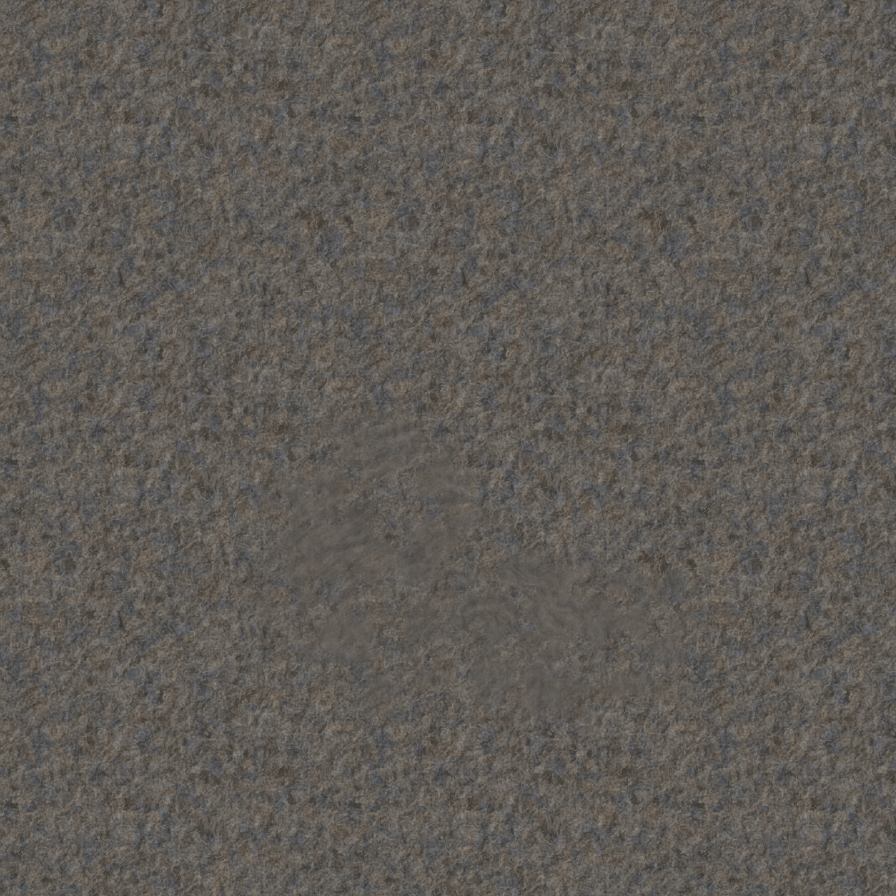
This texture is drawn by a WebGL 2 fragment shader. Its source:

```glsl
#version 300 es
precision highp float;
precision highp int;
// Weathered grey-brown stone with slate-blue stains, dark pits and pale veins.
// Wrapped gradient noise makes a square tile that repeats across the canvas;
// one irregular worn area, smeared in arcs, interrupts the repetition.

#define REPEATS 2.61
#define WARP 0.040
#define MOTTLE 0.25
#define GRAIN 0.13
#define RELIEF 0.32
#define BLUE_STAIN 0.46
#define BROWN_STAIN 0.42
#define PIT_DEPTH 0.52
#define VEIN_STRENGTH 0.40
#define WEAR 0.72

uniform vec2 u_resolution;
out vec4 fragColor;

const float TAU = 6.2831853;
const vec3 STONE = vec3(0.385, 0.367, 0.345);
const vec3 SLATE = vec3(0.290, 0.315, 0.355);
const vec3 EARTH = vec3(0.400, 0.345, 0.290);
const vec3 PIT   = vec3(0.200, 0.182, 0.152);
const vec3 PALE  = vec3(0.590, 0.555, 0.495);
const vec3 WORN  = vec3(0.370, 0.350, 0.328);

// Integer hash of a lattice cell, giving 0..1.
float hash(vec2 cell, int seed) {
  uvec2 c = uvec2(ivec2(cell));
  uint h = c.x * 1597334677u ^ c.y * 3812015801u ^ uint(seed) * 2654435769u;
  h = (h ^ (h >> 16)) * 2246822519u;
  h = (h ^ (h >> 13)) * 3266489917u;
  return float((h ^ (h >> 16)) >> 8) / 16777216.0;
}

// Height of the sloped plane that belongs to one lattice corner.
float corner(vec2 cell, vec2 freq, vec2 offset, int seed) {
  float angle = TAU * hash(mod(cell, freq), seed);
  return dot(vec2(cos(angle), sin(angle)), offset);
}

// Gradient noise around 0.5 that wraps after one unit of p; freq is whole.
float noise(vec2 p, vec2 freq, int seed) {
  p *= freq;
  vec2 c = floor(p), f = p - c, e = vec2(1.0, 0.0);
  vec2 s = f * f * f * (f * (f * 6.0 - 15.0) + 10.0);
  float low = mix(corner(c, freq, f, seed), corner(c + e, freq, f - e, seed), s.x);
  float high = mix(corner(c + e.yx, freq, f - e.yx, seed),
                   corner(c + 1.0, freq, f - 1.0, seed), s.x);
  return 0.5 + 0.85 * mix(low, high, s.y);
}

float fbm(vec2 p, vec2 freq, int seed) {
  float sum = 0.0, weight = 0.5;
  for (int i = 0; i < 4; i++) {
    sum += weight * noise(p, freq, seed + i);
    freq *= 2.0;
    weight *= 0.62;
  }
  return sum / 1.1214;
}

// Repeating stone surface; p is measured in tiles.
vec3 stone(vec2 p) {
  vec2 bend = vec2(fbm(p, vec2(12.0), 1), fbm(p, vec2(12.0), 7)) - 0.5;
  vec2 q = p + WARP * bend;
  vec2 slant = vec2(q.x - q.y, q.y);

  // Small stains
  float blue = smoothstep(0.49, 0.68, fbm(q, vec2(13.0, 15.0), 13));
  float brown = smoothstep(0.48, 0.68, fbm(q, vec2(15.0, 13.0), 19));
  vec3 color = mix(STONE, EARTH, BROWN_STAIN * brown);
  color = mix(color, SLATE, BLUE_STAIN * blue);

  // Mottling, slanted strokes, grain and light on the rough surface
  vec2 slope = vec2(0.0032, -0.0025);
  vec2 rough = vec2(27.0, 23.0);
  float light = fbm(q - slope, rough, 25) - fbm(q + slope, rough, 25);
  float tone = 0.4 * MOTTLE * (fbm(q, vec2(7.0), 31) - 0.5);
  tone += MOTTLE * (fbm(q, vec2(38.0, 32.0), 37) - 0.5);
  tone += 0.7 * MOTTLE * (fbm(slant, vec2(46.0, 20.0), 41) - 0.5);
  tone += GRAIN * (noise(p, vec2(137.0), 45) - 0.5) + RELIEF * light;
  color *= 1.0 + 2.2 * tone;

  // Pits, mostly upright
  float pit = smoothstep(0.63, 0.76, fbm(q, vec2(21.0, 13.0), 47));
  pit = max(pit, 0.7 * smoothstep(0.64, 0.77, fbm(q, vec2(42.0, 31.0), 53)));
  color = mix(color, PIT, PIT_DEPTH * pit);

  // Broken veins and scattered flecks
  float level = abs(noise(slant, vec2(42.0, 30.0), 59) - 0.57);
  float vein = 1.0 - smoothstep(0.0, 0.11, level);
  vein *= smoothstep(0.50, 0.70, fbm(q, vec2(26.0), 61));
  float fleck = smoothstep(0.87, 0.97, noise(p, vec2(85.0), 67));
  return mix(color, PALE, VEIN_STRENGTH * max(vein, fleck));
}

// Soft ellipse: 1 at its centre, 0 at its rim.
float ellipse(vec2 p, vec2 center, vec2 radius) {
  return 1.0 - length((p - center) / radius);
}

void main() {
  vec2 uv = gl_FragCoord.xy / u_resolution;
  vec3 color = stone(uv * REPEATS);

  // Worn area with a ragged, soft outline
  float area = max(ellipse(uv, vec2(0.42, 0.38), vec2(0.15, 0.18)),
                   ellipse(uv, vec2(0.61, 0.29), vec2(0.20, 0.11)));
  area += 0.9 * (fbm(uv, vec2(11.0), 71) - 0.5);
  float wear = WEAR * smoothstep(-0.05, 0.45, area);

  // Curved smears, with some stone left showing
  vec2 d = uv - vec2(0.51, 0.20) + 0.06 * (fbm(uv, vec2(9.0), 77) - 0.5);
  vec2 arc = vec2(atan(d.y, d.x) / TAU + 0.5, length(d));
  float streak = fbm(arc, vec2(40.0, 90.0), 83) - 0.5;
  float exposed = smoothstep(0.44, 0.62, fbm(uv, vec2(17.0), 89));
  vec3 smear = WORN * (1.0 + 0.60 * streak);
  color = mix(color, smear, wear * (1.0 - 0.75 * exposed));

  fragColor = vec4(clamp(color, 0.0, 1.0), 1.0);
}
```
